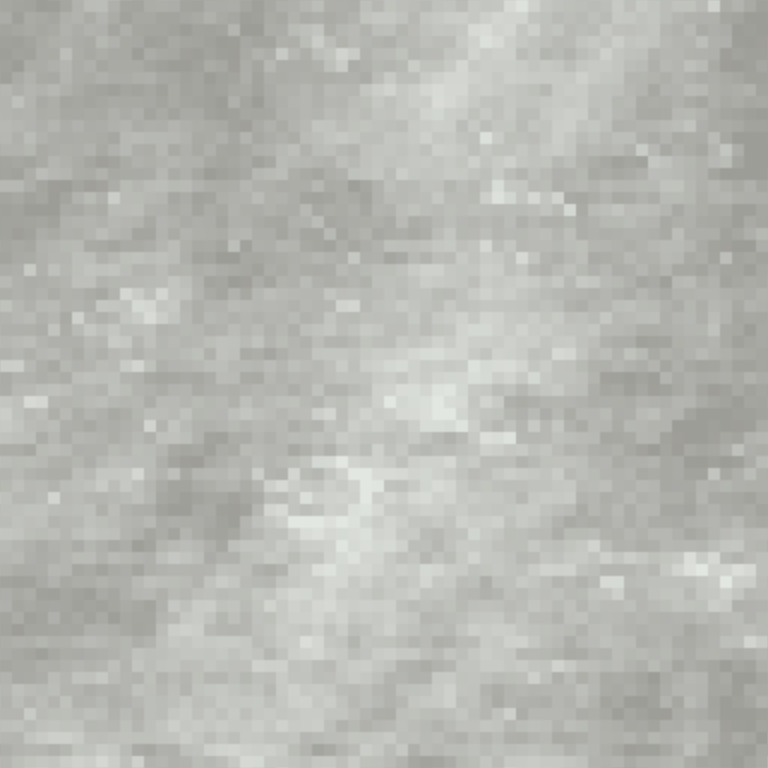
Give the GLSL for this texture, as a three.js fragment shader.

```glsl
// Weathered pale grey stone seen as a coarse mosaic of square cells.
// Each cell takes one tone from diagonal clouds, flat streaks, grain, specks
// and broken flake rims; neighbouring cells blend over a narrow soft edge.

#define CELLS 64.0
#define EDGE_SOFTNESS 0.12
#define DARK_GREY vec3(0.64, 0.64, 0.62)
#define LIGHT_GREY vec3(0.79, 0.80, 0.78)
#define MEAN_TONE 0.55
#define CLOUD_CONTRAST 0.66
#define PATCH_CONTRAST 0.62
#define STREAK_CONTRAST 0.62
#define GRAIN_CONTRAST 0.36
#define RIDGE_CONTRAST 0.50
#define RIM_BRIGHTNESS 0.85
#define FLAKES 7

varying vec2 vUv;

float hash(vec2 p) {
  vec3 q = fract(p.xyx * 0.1031);
  q += dot(q, q.yzx + 33.33);
  return fract((q.x + q.y) * q.z);
}

float valueNoise(vec2 p) {
  vec2 i = floor(p);
  vec2 f = fract(p);
  f = f * f * (3.0 - 2.0 * f);
  float low = mix(hash(i), hash(i + vec2(1.0, 0.0)), f.x);
  float high = mix(hash(i + vec2(0.0, 1.0)), hash(i + 1.0), f.x);
  return mix(low, high, f.y);
}

// Coordinates along and across the rising diagonal grain
vec2 alongGrain(vec2 p) {
  return vec2(dot(p, vec2(0.80, 0.60)), dot(p, vec2(-0.60, 0.80)));
}

// Scattered oval flakes: pale inside, with a bright, broken rim
float flakes(vec2 p, vec2 cell) {
  float sum = 0.0;
  float rimWidth = 1.0 / CELLS;
  float chip = hash(cell + 71.0);
  for (int k = 0; k < FLAKES; k++) {
    float id = float(k);
    vec2 centre = fract(vec2(0.89, 0.77) + id * vec2(0.755, 0.570));
    centre.y = mix(0.2, 1.0, centre.y);
    float size = hash(vec2(id, 5.0));
    vec2 radius = mix(vec2(0.04, 0.025), vec2(0.10, 0.06), size);
    vec2 q = (p - centre) / radius;
    float wobble = 0.5 * (valueNoise(q * 1.5 + id * 9.0) - 0.5);
    float dist = (length(q) - 1.0 + wobble) * radius.y;
    float rim = 1.0 - smoothstep(0.3 * rimWidth, 0.9 * rimWidth, abs(dist));
    float wear = smoothstep(0.25, 0.75, valueNoise(q * 1.2 + id * 17.0 + 40.0));
    float inside = 1.0 - smoothstep(-rimWidth, rimWidth, dist);
    sum += RIM_BRIGHTNESS * rim * wear * (0.3 + 0.7 * chip);
    sum += inside * (0.12 + 0.3 * (chip - 0.5));
  }
  return sum;
}

// Tone of one cell: 0 is dark grey, 1 is light grey
float cellTone(vec2 cell) {
  vec2 p = (cell + 0.5) / CELLS;
  vec2 g = alongGrain(p);
  float tone = MEAN_TONE;

  // Pale ridge leaning to the right, darker towards the top
  float ridge = (p.x - 0.40 - 0.35 * p.y) / 0.27;
  tone += RIDGE_CONTRAST * (exp(-ridge * ridge) - 0.48);
  tone -= 0.30 * (p.y - 0.5);

  // Diagonal clouds and smaller patches
  tone += CLOUD_CONTRAST * (valueNoise(g * vec2(3.5, 6.5) + 12.3) - 0.5);
  tone += PATCH_CONTRAST * (valueNoise(g * vec2(11.0, 22.0) + 47.1) - 0.5);

  // Flat streaks, stronger near the bottom, and single-cell grain
  float streak = valueNoise(vec2(p.x * 18.0, p.y * 56.0) + 83.7) - 0.5;
  tone += STREAK_CONTRAST * mix(1.15, 0.75, p.y) * streak;
  tone += GRAIN_CONTRAST * (hash(cell + 19.0) - 0.5);

  // Sparse bright specks, some two cells wide
  float single = smoothstep(0.975, 1.0, hash(cell + 131.0));
  float pair = smoothstep(0.982, 1.0, hash(floor(cell * vec2(0.5, 1.0)) + 211.0));
  tone += 0.6 * max(single, pair);

  tone += flakes(p, cell);
  return clamp(tone, -0.15, 1.65);
}

void main() {
  // Blend the four nearest cells across their soft borders
  vec2 grid = vUv * CELLS - 0.5;
  vec2 cell = floor(grid);
  vec2 f = smoothstep(0.5 - EDGE_SOFTNESS, 0.5 + EDGE_SOFTNESS, fract(grid));
  float low = mix(cellTone(cell), cellTone(cell + vec2(1.0, 0.0)), f.x);
  float high = mix(cellTone(cell + vec2(0.0, 1.0)), cellTone(cell + 1.0), f.x);
  float tone = mix(low, high, f.y);
  gl_FragColor = vec4(mix(DARK_GREY, LIGHT_GREY, tone), 1.0);
}
```
